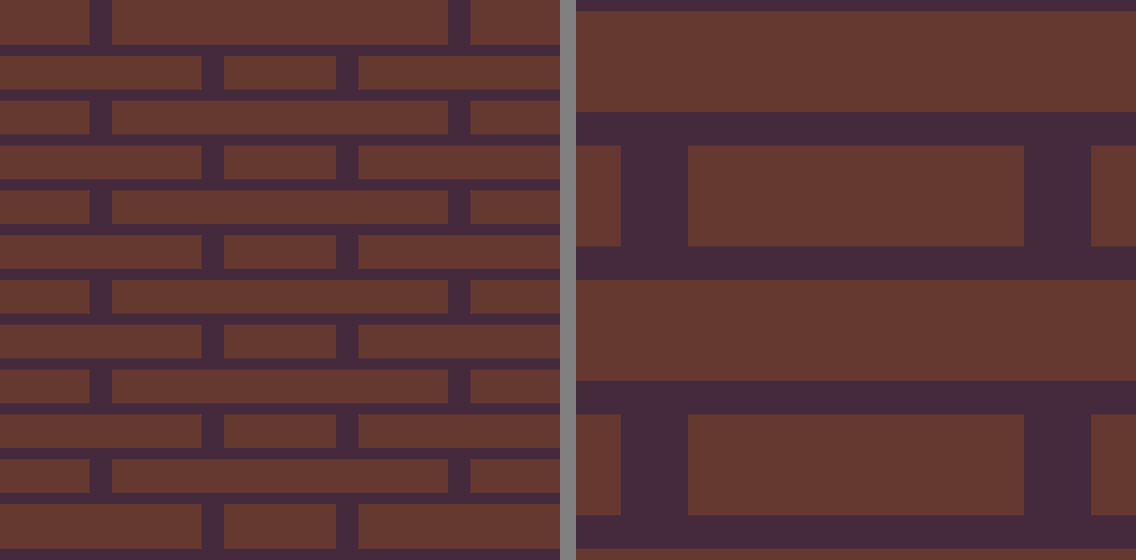
Left, the full canvas; right, a detail of the centre.
Write a Shadertoy shader that draws this pattern.

```glsl
const vec3 BRICK_COLOR = vec3(0.400, 0.224, 0.190);
const vec3 MORTAR_COLOR = vec3(0.270, 0.160, 0.235);

const float GRID = 50.0;          // wall units across and down
const float COURSES = 12.0;       // rows of bricks
const float COURSE_PITCH = 4.0;   // units from one bed joint to the next
const float BED_WIDTH = 1.0;      // horizontal joint
const float HEAD_WIDTH = 2.0;     // vertical joint
const float WIDE_OFFSET = 16.0;   // head joint to centre line, even courses
const float NARROW_OFFSET = 6.0;  // head joint to centre line, odd courses

// Antialiased coverage of a band, given the distance to its middle
float band(float dist, float width, float pixel) {
    return clamp(0.5 - (abs(dist) - 0.5 * width) / pixel, 0.0, 1.0);
}

// Horizontal joints: regular beds plus one along the base
float bedJoints(float depth, float pixel) {
    float halfBed = 0.5 * BED_WIDTH;
    float index = clamp(round((depth - halfBed) / COURSE_PITCH), 1.0, COURSES - 1.0);
    float inner = band(depth - index * COURSE_PITCH - halfBed, BED_WIDTH, pixel);
    float base = band(depth - GRID + halfBed, BED_WIDTH, pixel);
    return max(inner, base);
}

// Vertical joints: a mirrored pair whose spacing alternates by course
float headJoints(float x, float depth, float pixel) {
    float course = floor((depth - 0.5 * BED_WIDTH) / COURSE_PITCH);
    course = clamp(course, 0.0, COURSES - 1.0);
    float offset = mix(WIDE_OFFSET, NARROW_OFFSET, mod(course, 2.0));
    return band(abs(x - 0.5 * GRID) - offset, HEAD_WIDTH, pixel);
}

void mainImage(out vec4 fragColor, in vec2 fragCoord) {
    vec2 pixel = GRID / iResolution.xy;
    vec2 wall = fragCoord * pixel;
    float depth = GRID - wall.y;  // measured down from the top course

    float mortar = max(bedJoints(depth, pixel.y), headJoints(wall.x, depth, pixel.x));
    fragColor = vec4(mix(BRICK_COLOR, MORTAR_COLOR, mortar), 1.0);
}
```
